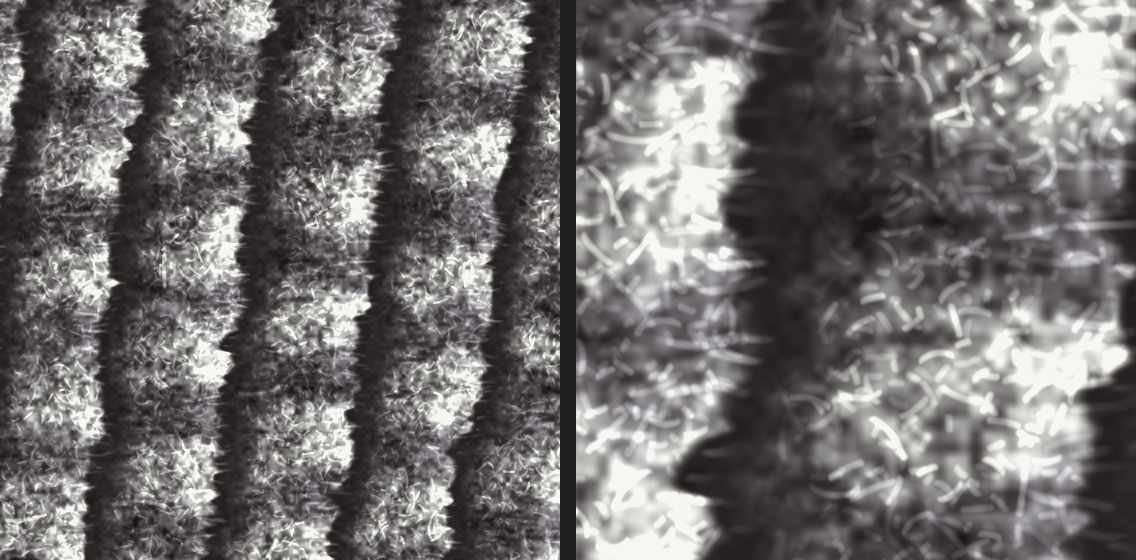
Left, the full canvas; right, a detail of the centre.
Reproduce this texture procedurally as a three.js fragment shader.

```glsl
// Macro view of ribbed woven cloth: leaning fuzzy ribs with staggered dark bands and black grooves.
varying vec2 vUv;

const float TAU = 6.28319;
const float RIB_PITCH = 0.222;    // distance between ribs
const float RIB_OFFSET = 0.145;   // groove position on the lower border
const float RIB_LEAN = 0.13;      // sideways drift from bottom to top
const float BAND_PITCH = 0.212;   // distance between dark bands along a rib
const float BAND_START = 0.888;
const float BAND_STAGGER = 0.0755; // band shift from one rib to the next

const vec3 INK = vec3(0.10, 0.08, 0.08);
const vec3 CHARCOAL = vec3(0.29, 0.27, 0.27);
const vec3 GREY = vec3(0.57, 0.565, 0.56);
const vec3 WHITE = vec3(0.97, 0.97, 0.95);
const vec3 VIOLET_TINT = vec3(0.995, 0.985, 1.03);

vec2 hash22(vec2 p) {
  vec3 q = fract(p.xyx * vec3(0.1031, 0.1030, 0.0973));
  q += dot(q, q.yzx + 33.33);
  return fract((q.xx + q.yz) * q.zy);
}

float noise(vec2 p) {
  vec2 id = floor(p);
  vec2 f = fract(p);
  f = f * f * (3.0 - 2.0 * f);
  float low = mix(hash22(id).x, hash22(id + vec2(1.0, 0.0)).x, f.x);
  float high = mix(hash22(id + vec2(0.0, 1.0)).x, hash22(id + 1.0).x, f.x);
  return mix(low, high, f.y);
}

vec2 rotate(vec2 p, float angle) {
  float c = cos(angle);
  float s = sin(angle);
  return vec2(c * p.x + s * p.y, c * p.y - s * p.x);
}

// Short bent fibres, one per grid cell; spread is the range of their angles
float strands(vec2 p, float spread, float halfLength, float halfWidth, float keep) {
  vec2 cell = floor(p);
  float light = 0.0;
  for (int y = -1; y <= 1; y++) {
    for (int x = -1; x <= 1; x++) {
      vec2 id = cell + vec2(float(x), float(y));
      vec2 place = hash22(id);
      vec2 style = hash22(id + 71.3);
      vec2 look = hash22(id + 19.7);
      vec2 q = rotate(p - id - place, (style.x - 0.5) * spread);
      q.y += (look.x - 0.5) * 1.3 * q.x * q.x;
      float reach = halfLength * mix(0.2, 1.0, place.y);
      float d = length(vec2(max(abs(q.x) - reach, 0.0), q.y));
      float fibre = 1.0 - smoothstep(0.3 * halfWidth, 1.5 * halfWidth, d);
      light = max(light, fibre * mix(0.25, 1.0, look.y) * step(style.y, keep));
    }
  }
  return light;
}

// Rib coordinate: whole part is the rib, fraction runs from left groove to right edge
float ribCoordinate(vec2 uv) {
  float s = (uv.x - RIB_LEAN * uv.y - RIB_OFFSET) / RIB_PITCH;
  s += 0.14 * (noise(uv * 5.0 + 3.0) - 0.5);
  s += 0.12 * (noise(uv * vec2(14.0, 26.0)) - 0.5);
  return s + 0.09 * (noise(uv * vec2(30.0, 95.0)) - 0.5);
}

// 0 in a dark band, 1 on the raised pale pile
float pileMask(vec2 uv, float rib) {
  float wobble = 0.05 * (noise(uv * vec2(16.0, 20.0) + rib * 7.0) - 0.5);
  wobble += 0.03 * (noise(uv * vec2(45.0, 40.0) + 11.0) - 0.5);
  float t = (uv.y + wobble - BAND_START - BAND_STAGGER * rib) / BAND_PITCH;
  return smoothstep(-0.85, 0.55, -cos(TAU * t));
}

vec3 clothRamp(float tone) {
  vec3 colour = mix(INK, CHARCOAL, clamp(tone / 0.28, 0.0, 1.0));
  colour = mix(colour, GREY, clamp((tone - 0.28) / 0.28, 0.0, 1.0));
  return mix(colour, WHITE, clamp((tone - 0.56) / 0.36, 0.0, 1.0));
}

void main() {
  vec2 uv = vUv;
  float s = ribCoordinate(uv);
  float across = fract(s);
  float pile = pileMask(uv, floor(s));

  // Rounded rib lit from the right
  float body = smoothstep(0.02, 0.40, across) * (1.0 - smoothstep(0.93, 1.0, across));
  float sheen = smoothstep(0.5, 0.88, across) * body;
  float tone = 0.08 + body * (0.16 + 0.23 * pile) + sheen * (0.12 + 0.14 * pile);

  // Uneven light, speckled pile and fine horizontal threads in the bands
  float patches = noise(uv * 16.0 + 30.0) - 0.5;
  float speckle = 0.5 * noise(uv * 75.0) + 0.5 * noise(uv * 140.0 + 9.0) - 0.5;
  float threads = noise(uv * vec2(38.0, 150.0) + 40.0) - 0.5;
  tone += body * (0.20 * patches + speckle * mix(0.42, 0.75, pile));
  tone += body * threads * mix(0.20, 0.04, pile) + 0.10 * speckle;

  // Tangled fuzz, edge fringe and long stray fibres
  float fuzz = max(strands(uv * 34.0, TAU, 0.55, 0.075, 0.85),
                   strands(uv * 50.0 + 17.0, TAU, 0.50, 0.11, 0.85));
  float grain = strands(uv * 74.0 + 8.0, TAU, 0.35, 0.17, 0.75);
  float fringe = strands(uv * vec2(26.0, 56.0) + 5.0, 1.1, 0.55, 0.15, 0.8);
  float edge = max(smoothstep(0.66, 0.88, across), 1.0 - smoothstep(0.0, 0.09, across));
  float stray = strands(uv * 9.0 + 2.0, TAU, 0.42, 0.034, 0.22);
  tone += body * (fuzz * mix(0.20, 0.34, pile) + grain * mix(0.17, 0.24, pile));
  tone += fringe * edge * 0.28;
  tone += stray * 0.36 * (0.35 + 0.65 * body);

  vec3 tint = mix(VIOLET_TINT, vec3(1.0), max(pile, 1.0 - body));
  gl_FragColor = vec4(clothRamp(tone) * tint, 1.0);
}
```
